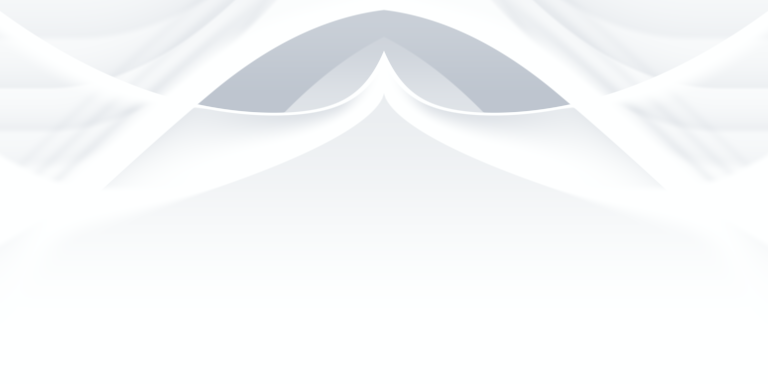
Reproduce this background procedurally as a WebGL 2 fragment shader.

```glsl
#version 300 es
// Mirrored white satin folds meeting in a pointed arch above a pale fading field.
precision highp float;
uniform vec2 u_resolution;
out vec4 fragColor;

const vec3 WHITE = vec3(0.995, 1.0, 1.0);
const vec3 SLATE = vec3(0.73, 0.76, 0.80);

// Smooth step across v = 0, never thinner than a pixel.
float side(float v, float soft) {
    float w = max(soft, 0.75 * fwidth(v));
    return smoothstep(-w, w, v);
}

// Shadow with a crisp rim at v = 0 that fades over the given height.
float fold(float v, float soft, float height) {
    return side(v, soft) * exp(-max(v, 0.0) / height);
}

// Level line that bends upwards towards the centre from a given distance.
float drape(float a, float level, float start, float bend) {
    float k = max(start - a, 0.0);
    return level - bend * k * k;
}

// Underside of the great arch.
float archCurve(float a) {
    float k = max(a - 0.45, 0.0);
    return 0.026 + 0.12 * a + 0.8 * a * a - 0.65 * k * k;
}

// Sagging rib that rises to a pointed tip.
float ribCurve(float a) {
    float k = a - 0.27;
    return 0.295 - 0.5 * k * k - 0.125 * exp(-a / 0.06);
}

// Lower border of the broad ribbon.
float ribbonCurve(float a) {
    return 0.24 + 0.41 * pow(a, 0.6);
}

// Layered pale veils at the upper sides.
float veils(float a, float d) {
    float s = 0.04;
    s += 0.16 * fold(drape(a, 0.10, 0.80, 0.9) - d, 0.012, 0.14);
    s += 0.20 * fold(drape(a, 0.23, 0.88, 0.95) - d, 0.006, 0.08);
    s += 0.20 * fold(drape(a, 0.34, 0.88, 0.95) - d, 0.012, 0.045);
    s += 0.15 * fold(drape(a, 0.43, 0.90, 1.2) - d, 0.02, 0.08);
    return s;
}

// Soft streaks that run alongside the arch.
float streaks(float offset) {
    float s = 0.0;
    for (int i = 0; i < 3; i++) {
        float k = (offset - 0.135 - 0.065 * float(i)) / 0.018;
        s += (0.13 - 0.03 * float(i)) * exp(-k * k);
    }
    return s;
}

// Dark hollow under the arch with a lighter inner chevron.
float hollow(float a, float d) {
    float chevron = 0.096 + 0.5 * a + a * a;
    float outer = mix(0.78, 0.95, smoothstep(0.03, 0.27, d));
    float inner = mix(0.70, 0.46, smoothstep(0.1, 0.29, d));
    return mix(outer, inner, side(d - chevron, 0.004));
}

// Shading of the ribbon from its shadowed top to its white border.
float ribbon(float a, float d, float arch, float rib, float border) {
    float t = (d - rib) / max(border - rib, 0.01);
    float reach = mix(0.62, 0.88, smoothstep(0.3, 0.7, a));
    float strength = mix(0.48, 0.26, smoothstep(0.2, 0.6, a));
    float s = strength * (1.0 - smoothstep(0.0, reach, t));
    s *= smoothstep(0.0, 0.13, a);
    return s + 0.16 * smoothstep(0.4, 0.6, a) * fold(d - arch, 0.004, 0.05);
}

void main() {
    vec2 uv = gl_FragCoord.xy / u_resolution;
    float a = abs(2.0 * uv.x - 1.0); // distance from the axis
    float d = 1.0 - uv.y;            // depth from the top
    float arch = archCurve(a);
    float rib = ribCurve(a);
    float border = ribbonCurve(a);

    // Veils, then the white band of the arch over them.
    float shade = veils(a, d) + streaks(arch - d) * smoothstep(0.25, 0.5, a);
    float bandWidth = mix(0.05, 0.105, smoothstep(0.1, 0.5, a));
    shade *= 1.0 - side(d - arch + bandWidth, 0.025);

    // Hollow and ribbon inside the arch.
    float inside = side(d - arch, 0.003);
    float underRib = side(d - rib, 0.002);
    float interior = mix(hollow(a, d), ribbon(a, d, arch, rib, border), underRib);
    shade = mix(shade, interior, inside);

    // White rib, thin in the middle and wide at the sides.
    float wide = smoothstep(0.45, 0.75, a);
    float thickness = 0.007 + 0.025 * exp(-a / 0.05) + 0.055 * wide;
    float ribMask = underRib * side(rib + thickness - d, 0.002 + 0.03 * wide);
    shade *= 1.0 - ribMask;

    // White hem below the side veils, with a faint fold at the rim.
    float k = max(a - 0.73, 0.0);
    shade *= 1.0 - side(d - 0.49 + 1.2 * k * k, 0.012);
    shade += 0.10 * smoothstep(0.86, 1.0, a) * fold(d - 0.04 - 0.6 * a, 0.012, 0.06);

    // Pale field that fades downwards and to the sides.
    float field = 0.29 * (1.0 - smoothstep(0.22, 0.84, d));
    field *= 1.0 - smoothstep(-0.06, 0.06, a - 0.82 - 0.75 * (d - 0.58));
    float fieldMask = side(d - border, 0.003 + 0.03 * smoothstep(0.4, 0.8, a));
    shade = mix(shade, max(field, shade * smoothstep(0.8, 0.95, a)), fieldMask);

    fragColor = vec4(mix(WHITE, SLATE, clamp(shade, 0.0, 1.0)), 1.0);
}
```
